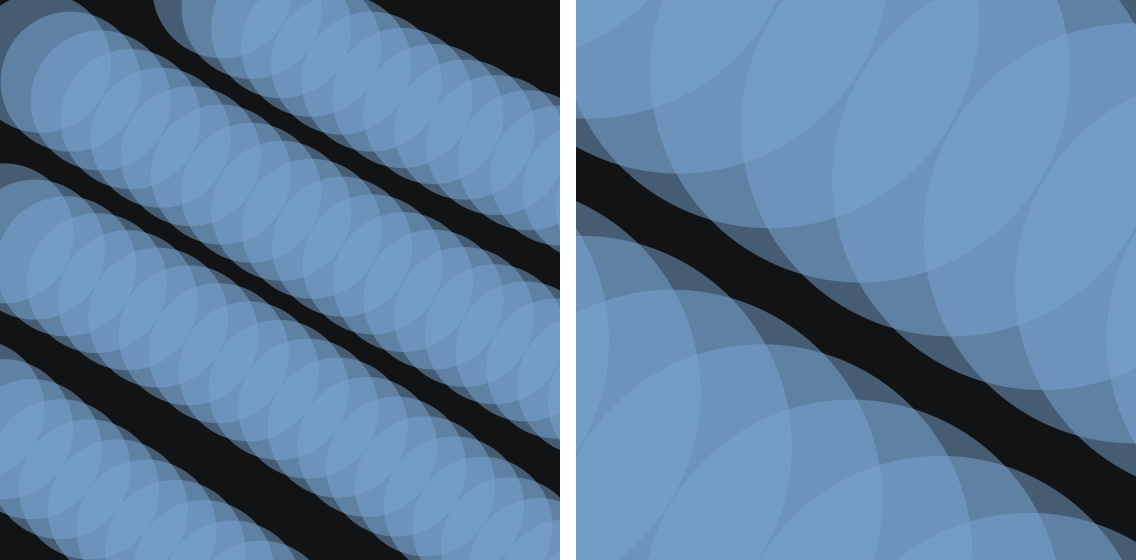
Left, the full canvas; right, a detail of the centre.
Write a Shadertoy shader that draws this pattern.

```glsl
// Four drifting diagonal trails of overlapping translucent blue discs on near-black.

const vec3 BACKGROUND = vec3(0.070, 0.075, 0.080);
const vec3 DISC_COLOR = vec3(0.475, 0.650, 0.825);
const float DISC_RADIUS = 0.125;
const float DISC_ALPHA = 0.5;
const int DISCS_PER_TRAIL = 24;

// Antialiased coverage of a disc
float discCoverage(vec2 p, vec2 center, float radius, float pixel) {
    return clamp(0.5 - (length(p - center) - radius) / pixel, 0.0, 1.0);
}

// Disc center at index i along a gently curving path
vec2 pathPoint(float i, vec2 start, vec2 stride, vec2 bend, float flex) {
    return start + i * (stride + i * (bend + i * vec2(0.0, flex)));
}

// Fraction of background left visible through one trail
float trailTransmission(vec2 p, vec2 start, vec2 stride, vec2 bend, float flex, float pixel) {
    float transmission = 1.0;
    for (int i = 0; i < DISCS_PER_TRAIL; i++) {
        vec2 center = pathPoint(float(i), start, stride, bend, flex);
        transmission *= 1.0 - DISC_ALPHA * discCoverage(p, center, DISC_RADIUS, pixel);
    }
    return transmission;
}

void mainImage(out vec4 fragColor, in vec2 fragCoord) {
    float pixel = 1.0 / iResolution.y;
    vec2 p = fragCoord * pixel;

    // Trails from top to bottom: start, stride, bend, flex
    float transmission = 1.0;
    transmission *= trailTransmission(p, vec2(0.3971, 1.0208), vec2(0.0520, -0.0376),
                                      vec2(0.00026, 0.00103), -0.000034, pixel);
    transmission *= trailTransmission(p, vec2(0.0729, 0.8880), vec2(0.0533, -0.0339),
                                      vec2(0.00005, 0.000105), 0.0, pixel);
    transmission *= trailTransmission(p, vec2(0.0065, 0.5833), vec2(0.0560, -0.0289),
                                      vec2(-0.00016, -0.00024), 0.0, pixel);
    transmission *= trailTransmission(p, vec2(-0.0456, 0.2695), vec2(0.0512, -0.0357),
                                      vec2(0.0, -0.00003), 0.0, pixel);

    fragColor = vec4(mix(DISC_COLOR, BACKGROUND, transmission), 1.0);
}
```
